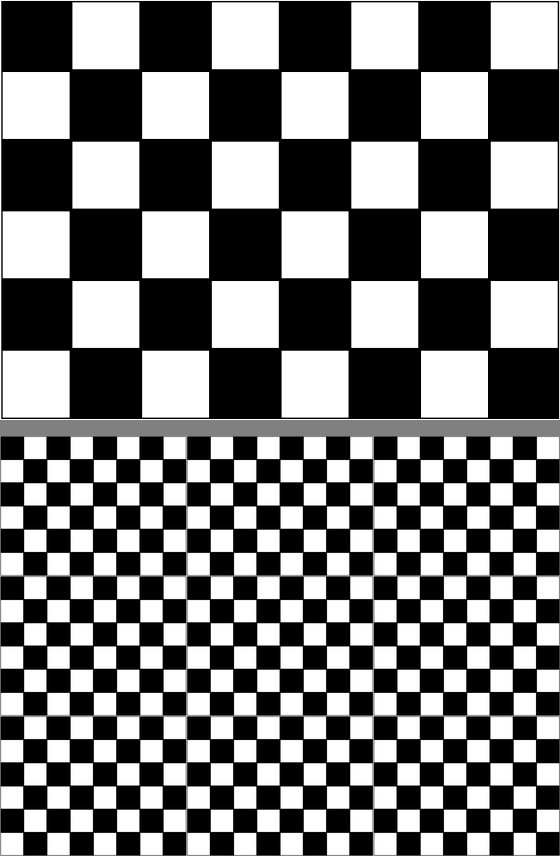
Top: one tile. Bottom: repeated 3 by 3.
This pattern is drawn by a WebGL 1 fragment shader. Its source:

```glsl
precision highp float;

uniform vec2 u_resolution;

#define CELLS vec2(8.0, 6.0)
#define BOARD_MIN vec2(0.0023, 0.0024)
#define BOARD_MAX vec2(0.9984, 0.9977)
#define LINE_HALF_WIDTH 0.0199
#define INK vec3(0.0)
#define PAPER vec3(1.0)

// Fraction of a pixel lying inside a box, from its per-axis inner distances.
float boxCoverage(vec2 inside, vec2 pixel) {
    vec2 cover = clamp(inside / pixel + 0.5, 0.0, 1.0);
    return cover.x * cover.y;
}

void main() {
    // Board coordinates: one unit per cell
    vec2 scale = CELLS / (BOARD_MAX - BOARD_MIN);
    vec2 board = (gl_FragCoord.xy / u_resolution - BOARD_MIN) * scale;
    vec2 pixel = scale / u_resolution;

    // Light squares, inset by the grid line
    vec2 cell = floor(board);
    vec2 inset = 0.5 - abs(board - cell - 0.5) - LINE_HALF_WIDTH;
    float isLight = 1.0 - mod(cell.x + cell.y, 2.0);
    float lightSquare = isLight * boxCoverage(inset, pixel);

    // Dark board on a thin paper margin that joins across the tile edges
    float boardArea = boxCoverage(min(board, CELLS - board), pixel);
    float ink = boardArea * (1.0 - lightSquare);

    gl_FragColor = vec4(mix(PAPER, INK, ink), 1.0);
}
```
